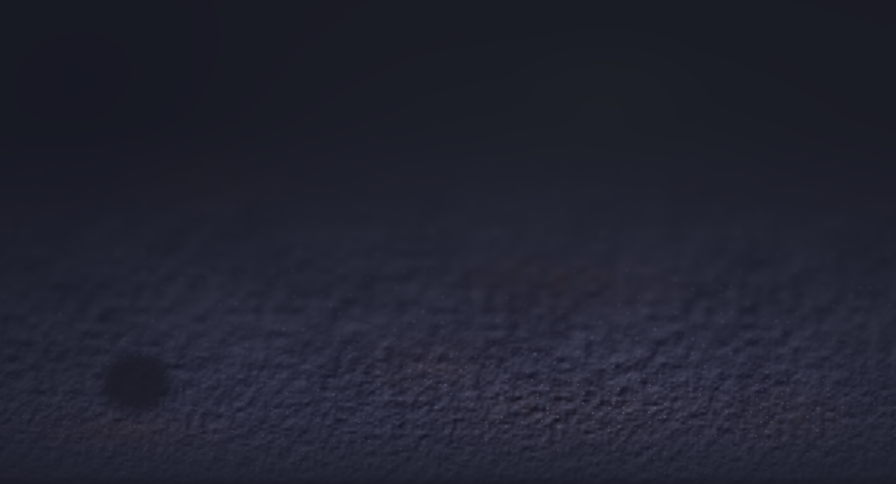
Give the GLSL for this texture, as a WebGL 1 fragment shader.

```glsl
precision highp float;
// Dark gritty ground at dusk, sharp in a near focus band and fading into blurred haze.
uniform vec2 u_resolution;

float hash(vec2 p) {
  vec3 q = fract(vec3(p.xyx) * 0.1031);
  q += dot(q, q.yzx + 33.33);
  return fract((q.x + q.y) * q.z);
}

float noise(vec2 p) {
  vec2 cell = floor(p), f = fract(p);
  f = f * f * (3.0 - 2.0 * f);
  return mix(mix(hash(cell), hash(cell + vec2(1.0, 0.0)), f.x),
             mix(hash(cell + vec2(0.0, 1.0)), hash(cell + 1.0), f.x), f.y);
}

// Side-lit bumps: the height difference along the light direction.
float relief(vec2 p) {
  return noise(p + vec2(0.25, -0.4)) - noise(p - vec2(0.25, -0.4));
}

// Soft elliptical patch, 1 at its centre.
float patchAt(vec2 uv, vec2 center, vec2 size) {
  vec2 d = (uv - center) / size;
  return exp(-dot(d, d));
}

// Scattered round glints, one candidate in each cell.
float glints(vec2 p, float density, float blur) {
  vec2 cell = floor(p);
  float seed = hash(cell + 71.0);
  vec2 center = 0.35 + 0.3 * vec2(hash(cell + 13.0), hash(cell + 37.0));
  float disc = 1.0 - smoothstep(0.28 - blur, 0.28 + blur * 0.25, length(fract(p) - center));
  return disc * step(1.0 - density, seed) * (0.4 + 0.6 * hash(cell + 5.0));
}

void main() {
  vec2 uv = gl_FragCoord.xy / u_resolution;
  vec2 p = vec2(uv.x * u_resolution.x / u_resolution.y, uv.y);

  // Haze above, lit ground below, darker near edge
  float ground = 1.0 - smoothstep(0.18, 0.78, uv.y);
  float nearEdge = smoothstep(-0.06, 0.17, uv.y);
  float sides = smoothstep(-0.15, 0.3, uv.x) * (1.0 - 0.55 * smoothstep(0.76, 1.08, uv.x));
  float light = ground * mix(0.4, 1.0, nearEdge) * mix(0.5, 1.0, sides);
  vec3 color = mix(vec3(0.096, 0.103, 0.142), vec3(0.165, 0.169, 0.242), light);
  color += vec3(0.015, 0.016, 0.018) * patchAt(uv, vec2(0.6, 0.6), vec2(0.36, 0.27));
  color += vec3(0.008, 0.012, 0.002) * patchAt(uv, vec2(0.68, 0.82), vec2(0.13, 0.14));
  color += vec3(0.012, 0.010, 0.012) * patchAt(uv, vec2(0.66, 0.2), vec2(0.24, 0.16));
  color -= vec3(0.009, 0.009, 0.007) * patchAt(uv, vec2(0.1, 0.8), vec2(0.2, 0.3));

  // Grain grows finer and sharper toward the focus band
  float focus = patchAt(uv, vec2(0.5, 0.14), vec2(9.0, 0.16));
  float middle = patchAt(uv, vec2(0.5, 0.28), vec2(9.0, 0.16));
  float distant = patchAt(uv, vec2(0.5, 0.42), vec2(9.0, 0.17));
  float grain = 0.065 * focus * relief(p * vec2(125.0, 155.0));
  grain += 0.065 * focus * relief(p * vec2(68.0, 88.0) + 19.0);
  grain += 0.060 * middle * relief(p * vec2(44.0, 60.0) + 43.0);
  grain += 0.018 * distant * relief(p * vec2(24.0, 34.0) + 67.0);
  grain += 0.020 * (middle + distant) * (noise(p * vec2(9.0, 15.0) + 7.0) - 0.5);
  float exposure = mix(0.4, 1.0, sides) * mix(0.45, 1.0, nearEdge);
  exposure *= 0.75 + 0.5 * patchAt(uv, vec2(0.66, 0.2), vec2(0.25, 0.18));
  color += grain * exposure * vec3(1.0, 1.0, 1.12);

  // Rust-coloured patches of soil
  float warm = patchAt(uv, vec2(0.63, 0.42), vec2(0.09, 0.05));
  warm += patchAt(uv, vec2(0.48, 0.24), vec2(0.05, 0.04));
  warm += patchAt(uv, vec2(0.64, 0.15), vec2(0.10, 0.045));
  warm += patchAt(uv, vec2(0.88, 0.14), vec2(0.05, 0.035));
  warm += patchAt(uv, vec2(0.13, 0.11), vec2(0.09, 0.03));
  warm += 0.6 * patchAt(uv, vec2(0.23, 0.63), vec2(0.06, 0.05));
  float clumps = smoothstep(0.3, 0.8, noise(p * vec2(32.0, 42.0) + 91.0));
  color += vec3(0.024, 0.006, -0.008) * warm * (0.3 + 0.7 * clumps);

  // Sharp sparkles nearby, faint blurred discs farther away
  float sparkle = focus * glints(p * vec2(95.0, 105.0), 0.12, 0.25);
  sparkle += 0.7 * middle * glints(p * vec2(52.0, 58.0) + 29.0, 0.10, 0.26);
  vec3 sparkleTint = mix(vec3(0.095, 0.10, 0.125), vec3(0.17, 0.12, 0.09), min(warm, 1.0));
  color += sparkle * exposure * sparkleTint;
  color += 0.018 * distant * exposure * glints(p * 22.0 + 53.0, 0.2, 0.22);

  // Smooth dark hollow at the left
  float hollow = 1.0 - smoothstep(0.6, 1.25, length((uv - vec2(0.152, 0.207)) / vec2(0.042, 0.062)));
  color = mix(color, vec3(0.101, 0.105, 0.148), 0.85 * hollow);

  // Thin shadow along the lower border
  color *= mix(0.85, 1.0, smoothstep(0.0, 0.02, uv.y));
  gl_FragColor = vec4(color, 1.0);
}
```
